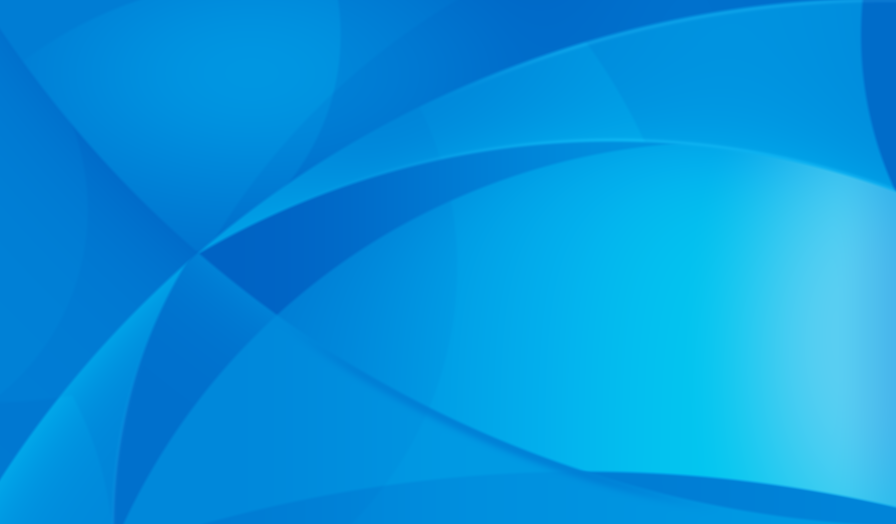
Write a Shadertoy shader that draws this background.

```glsl
// Abstract blue background of translucent sweeping sheets meeting at a crossing.
// Every edge is an arc of a large circle; each region gets a scalar tone that
// a blue-to-cyan ramp turns into colour, with faint glints along the main arcs.

#define ASPECT 1.7067
#define EDGE_SOFTNESS 0.0042
#define GLINT_WIDTH 0.004
#define GLINT_STRENGTH 0.05
#define PALE_CYAN vec3(0.35, 0.81, 0.95)
#define PALE_BLUE vec3(0.27, 0.70, 0.92)

// Signed distance to a circle, positive inside
float disc(vec2 p, vec2 center, float radius) {
    return radius - length(p - center);
}

// Smooth coverage of the positive side of an edge
float cover(float d) {
    float w = max(EDGE_SOFTNESS, 0.8 / iResolution.y);
    return smoothstep(-w, w, d);
}

// Soft line of a given width along an edge
float line(float d, float width) {
    return exp(-d * d / (width * width));
}

// Colour ramp: 0 is deep blue, 5 is bright cyan
vec3 ramp(float tone) {
    vec3 c = vec3(0.0, 0.39, 0.77);
    c = mix(c, vec3(0.0, 0.47, 0.82), clamp(tone, 0.0, 1.0));
    c = mix(c, vec3(0.0, 0.54, 0.86), clamp(tone - 1.0, 0.0, 1.0));
    c = mix(c, vec3(0.0, 0.62, 0.90), clamp(tone - 2.0, 0.0, 1.0));
    c = mix(c, vec3(0.01, 0.69, 0.93), clamp(tone - 3.0, 0.0, 1.0));
    return mix(c, vec3(0.01, 0.78, 0.94), clamp(tone - 4.0, 0.0, 1.0));
}

void mainImage(out vec4 fragColor, in vec2 fragCoord) {
    vec2 p = fragCoord / iResolution.xy * vec2(ASPECT, 1.0);

    // Main arcs
    float sweep = disc(p, vec2(1.689, -1.007), 2.011);
    float lensTop = disc(p, vec2(1.167, -0.832), 1.562);
    float descent = disc(p, vec2(1.778, 2.133), 2.138);
    float inner = disc(p, vec2(1.378, -0.531), 1.260);
    float sliver = disc(p, vec2(1.178, 0.0), 0.962);
    float underFloor = cover(disc(p, vec2(1.111, -2.567), 2.667));

    // Overlay arcs that shift the tone slightly
    float halo = cover(disc(p, vec2(0.178, 0.489), 0.693));
    float leftHalo = cover(disc(p, vec2(-0.289, 0.600), 0.456));
    float corner = cover(disc(p, vec2(2.349, 0.933), 0.709));
    float bandFold = cover(disc(p, vec2(0.222, 0.267), 1.107));
    float panelHalo = cover(disc(p, vec2(0.2, 0.933), 0.449));
    float diagonal = cover(disc(p, vec2(1.556, -0.156), 1.344));
    float panelTop = cover(disc(p, vec2(0.511, 0.267), 0.773));
    float lowerFold = cover(disc(p, vec2(0.0, 1.0), 0.767));
    float lowerHalo = cover(disc(p, vec2(-0.444, -0.067), 0.66));

    // Left side
    float left = 1.3 - 0.9 * exp(descent * 8.0) + 0.25 * leftHalo;
    left -= 0.25 * (1.0 - lowerFold);

    // Upper left panel
    vec2 q = p - vec2(0.48, 0.86);
    float panel = 0.2 + 2.4 * exp(-3.5 * q.x * q.x - 11.0 * q.y * q.y);
    panel -= 0.6 * (1.0 - panelHalo);
    panel -= 0.4 * diagonal * smoothstep(1.2, 0.5, p.x);
    panel += 0.9 * smoothstep(0.95, 1.35, p.x);
    float topCorner = (1.0 - panelTop) * smoothstep(0.6, 0.3, p.x);
    panel = mix(panel, 1.3, topCorner);

    // Upper band, folded in the middle and dark in the far corner
    float band = 1.7 + 0.9 * exp(lensTop * 14.0);
    band += 0.7 * exp(-8.0 * (p.x - 1.40) * (p.x - 1.40)) - 0.2 * halo;
    band += 0.45 * bandFold * smoothstep(0.75, 1.2, p.x);
    band += 0.7 * smoothstep(0.75, 0.42, p.x);
    band = mix(band, 0.4, corner);

    // Lens: cyan gradient with a dark crescent along its upper left
    float lens = 1.6 + 3.4 * smoothstep(0.35, 1.43, p.x) - 0.25 * halo;
    lens -= 1.4 * exp(-lensTop * 10.0);
    float crescent = 2.4 * smoothstep(0.45, 1.3, p.x);
    lens = mix(crescent, lens, cover(inner));
    lens = mix(lens, 1.3 + 0.4 * smoothstep(1.2, 1.7, p.x), underFloor);

    // Lower area with a bright sliver at its left
    float lower = 2.1 + 0.7 * smoothstep(0.4, 0.95, p.x) - 0.2 * halo;
    lower -= 0.65 * underFloor * smoothstep(1.7, 0.6, p.x);
    float rim = line(descent + 0.006, 0.012) * smoothstep(0.5, 0.7, p.x);
    lower = mix(lower, 1.2, rim * smoothstep(1.4, 1.1, p.x) * 0.75);
    float shade = 0.6 + 1.0 * exp(descent * 14.0);
    lower = mix(shade, lower, cover(inner));
    float bright = 1.6 + 1.6 * exp(-sweep * 14.0);
    bright += 0.3 * lowerHalo * (1.0 - lowerFold);
    lower = mix(bright, lower, cover(sliver));

    // Combine the regions
    float aboveDescent = cover(descent);
    float belowSweep = cover(sweep);
    float inLens = cover(lensTop) * aboveDescent * belowSweep;
    float upper = mix(left, panel, aboveDescent);
    float under = mix(lower, mix(band, lens, cover(lensTop)), aboveDescent);
    vec3 col = ramp(mix(upper, under, belowSweep));

    // Pale glow at the right end of the lens, rounded at its upper left
    vec3 pale = mix(PALE_CYAN, PALE_BLUE, smoothstep(1.58, 1.74, p.x));
    float reach = length((p - vec2(1.66, 0.36)) * vec2(1.0, 0.55));
    float glow = smoothstep(0.37, 0.06, reach) * (1.0 - underFloor);
    col = mix(col, pale, glow * inLens * cover(inner));

    // Glints on the sweeping edges
    float shine = line(sweep - 0.005, GLINT_WIDTH) * smoothstep(0.8, 1.1, p.x);
    shine += line(lensTop + 0.003, GLINT_WIDTH) * smoothstep(0.4, 1.2, p.x) * aboveDescent;
    float foot = belowSweep * (1.0 - aboveDescent) * smoothstep(0.4, 0.15, p.y);
    shine += 0.6 * line(sliver, GLINT_WIDTH) * foot;
    col += GLINT_STRENGTH * shine * vec3(0.8, 1.0, 0.6);

    fragColor = vec4(clamp(col, 0.0, 1.0), 1.0);
}
```
